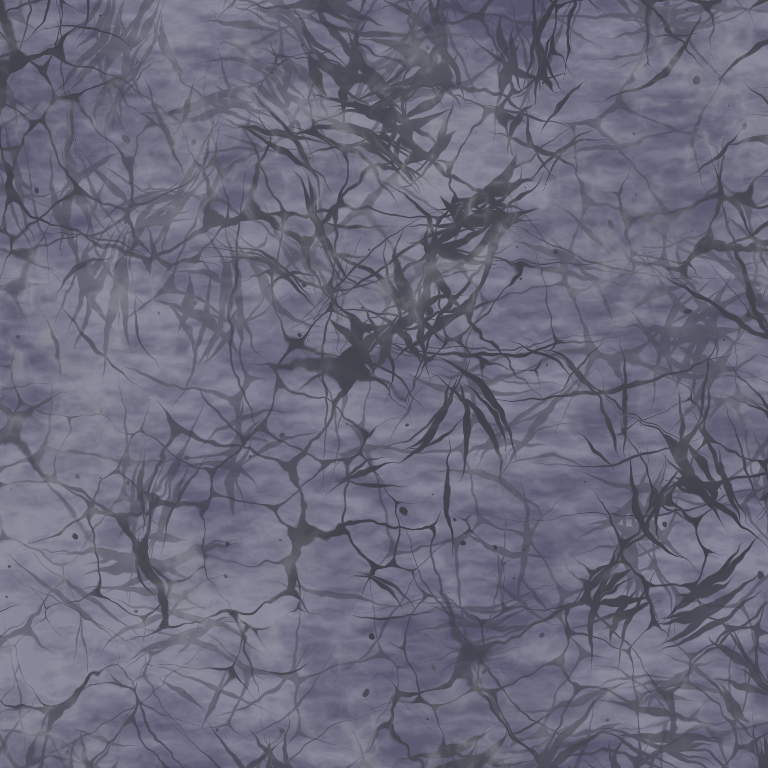
A Shadertoy shader for this texture:

```glsl
// Weathered violet-grey stone with dark thorny cracks and pale lacy veins.

#define DEEP vec3(0.335, 0.335, 0.432)   // shaded stone
#define LIGHT vec3(0.525, 0.525, 0.600)  // lit stone
#define INK vec3(0.252, 0.252, 0.295)    // cracks and thorns
#define LACE vec3(0.575, 0.575, 0.612)   // pale veins
#define CLUSTER 3.1                      // frequency of thorn clusters
#define STRANDS 9                        // most strands in one tuft
#define THORN 0.0052                     // half width of a thorn
#define CRACK 0.0022                     // half width of a crack
#define WOBBLE 0.035                     // bending of all lines
#define CONTRAST 3.4                     // contrast of the stone

vec2 hash2(vec2 p) {
    vec3 h = fract(p.xyx * vec3(0.1031, 0.1030, 0.0973));
    h += dot(h, h.yzx + 33.33);
    return fract((h.xx + h.yz) * h.zy);
}

float noise(vec2 p) {
    vec2 i = floor(p), f = fract(p);
    f = f * f * (3.0 - 2.0 * f);
    float low = mix(hash2(i).x, hash2(i + vec2(1, 0)).x, f.x);
    float high = mix(hash2(i + vec2(0, 1)).x, hash2(i + vec2(1, 1)).x, f.x);
    return mix(low, high, f.y);
}

float fbm(vec2 p) {
    float sum = 0.0, amp = 0.5;
    for (int i = 0; i < 5; i++) {
        sum += amp * noise(p);
        p = mat2(1.96, 0.2, -0.2, 1.96) * p + 13.7;
        amp *= 0.52;
    }
    return sum;
}

float crowding(vec2 p) {
    return smoothstep(0.28, 0.70, noise(p * CLUSTER + 7.3));
}

// Bent stroke along x, tapering to both tips
float strand(vec2 q, float len, float wid, float bend) {
    float t = q.x / len;
    return abs(q.y - bend * (t * t - 0.3)) - wid * (1.0 - abs(t));
}

// Distance to sheaves and tangles of strands over a jittered grid
float tufts(vec2 p, float cells, float thick, float seed) {
    float d = 1.0;
    vec2 id = floor(p * cells);
    for (int k = 0; k < 9; k++) {
        vec2 cell = id + vec2(k % 3 - 1, k / 3 - 1);
        vec2 spot = cell + hash2(cell + seed);
        vec2 pose = hash2(cell + seed + 31.7);
        float crowd = crowding(spot / cells);
        for (int i = 0; i < STRANDS; i++) {
            vec2 key = cell + seed + float(i) * vec2(17.3, 41.9);
            vec2 pick = hash2(key + 5.1), form = hash2(key + 73.6);
            if (pick.x > 0.10 + 0.90 * crowd) continue;
            float angle = 6.2832 * pose.x + (form.x - 0.5) * mix(0.4, 3.1, pose.y);
            float c = cos(angle), s = sin(angle);
            vec2 shift = (hash2(key + 129.4) - 0.5) * 0.6;
            vec2 q = mat2(c, -s, s, c) * (p * cells - spot - shift);
            float len = mix(0.25, 0.72, form.y);
            float wid = thick * cells * mix(0.4, 1.5, pick.y) * (0.6 + 0.6 * crowd);
            float bend = (fract(pose.y * 7.0) + 0.4 * form.x - 0.7) * 0.6 * len;
            d = min(d, strand(q, len, wid, bend) / cells);
        }
    }
    return d;
}

// Broken cell borders that widen a little at the junctions
float cracks(vec2 p, float cells, float thick) {
    vec3 near = vec3(9.0);
    vec2 id = floor(p * cells);
    for (int k = 0; k < 9; k++) {
        vec2 cell = id + vec2(k % 3 - 1, k / 3 - 1);
        float r = length(p * cells - cell - hash2(cell + cells));
        if (r < near.x) near = vec3(r, near.xy);
        else if (r < near.y) near = vec3(near.x, r, near.y);
        else near.z = min(near.z, r);
    }
    float web = smoothstep(0.22, 0.0, near.z - near.x);
    float wid = thick * (1.0 + 1.6 * web) * smoothstep(0.25, 0.65, noise(p * 7.0 + 51.0));
    return 0.5 * (near.y - near.x) / cells - wid + 0.0006;
}

// Small round blots
float blots(vec2 p) {
    vec2 cell = floor(p * 26.0), r = hash2(cell + 19.0);
    float size = r.x > 0.85 ? mix(0.001, 0.005, r.y * r.y) : -1.0;
    return length(fract(p * 26.0) - 0.3 - 0.4 * hash2(cell + 88.0)) / 26.0 - size;
}

float ridge(vec2 p, float sharp) {
    return pow(1.0 - abs(2.0 * noise(p) - 1.0), sharp);
}

void mainImage(out vec4 fragColor, in vec2 fragCoord) {
    vec2 p = fragCoord / iResolution.y;
    float aa = 0.8 / iResolution.y;
    vec2 warp = vec2(fbm(p * 9.0 + 2.0), fbm(p * 9.0 + 40.0)) - 0.5;
    vec2 rough = vec2(noise(p * 75.0), noise(p * 75.0 + 37.0)) - 0.5;

    // Stone with broad patches and level brush streaks
    float tone = 0.45 * fbm(p * vec2(3.5, 6.0) + warp * 0.5)
               + 0.30 * fbm(p * vec2(14.0, 38.0) + warp * 1.2 + 9.0)
               + 0.30 * fbm(p * vec2(34.0, 90.0) + rough * 0.6 + 70.0);
    vec3 col = mix(DEEP, LIGHT, clamp((tone - 0.525) * CONTRAST + 0.55, 0.0, 1.0));

    // Faded strokes below, full strokes above
    vec2 lineP = p + warp * WOBBLE + rough * 0.004;
    float faded = min(tufts(lineP + 0.37, 7.0, 0.0042, 211.0), cracks(lineP + 0.6, 9.0, CRACK));
    col = mix(col, INK, 0.5 * smoothstep(aa, -aa, faded));
    float lines = min(tufts(lineP, 8.0, THORN, 11.0), tufts(lineP, 3.2, 0.0027, 137.0));
    lines = min(lines, cracks(lineP + warp * 0.04, 5.5, CRACK * 1.2));
    lines = min(lines, cracks(lineP + warp * 0.02, 11.0, CRACK * 0.8));
    lines = min(lines, blots(lineP));
    float wear = mix(0.72, 1.0, smoothstep(0.3, 0.5, noise(p * 5.0 + 23.0)));
    col = mix(col, INK, wear * smoothstep(aa, -aa, lines));

    // Pale lace and haze over everything
    float patches = smoothstep(0.34, 0.64, fbm(p * 4.0 + 61.0));
    vec2 net = p + warp * 0.07 + rough * 0.008;
    float lace = ridge(net * 10.0, 8.0) + 0.8 * ridge(net * 21.0 + 5.0, 5.0)
               + 0.5 * ridge(net * 46.0 + 17.0, 4.0);
    float grain = smoothstep(0.25, 0.75, fbm(p * 48.0 + 31.0));
    float veil = patches * (0.05 + 0.5 * min(lace, 1.0) * (0.2 + grain));
    col = mix(col, LACE, min(veil, 0.55));

    fragColor = vec4(col, 1.0);
}
```
